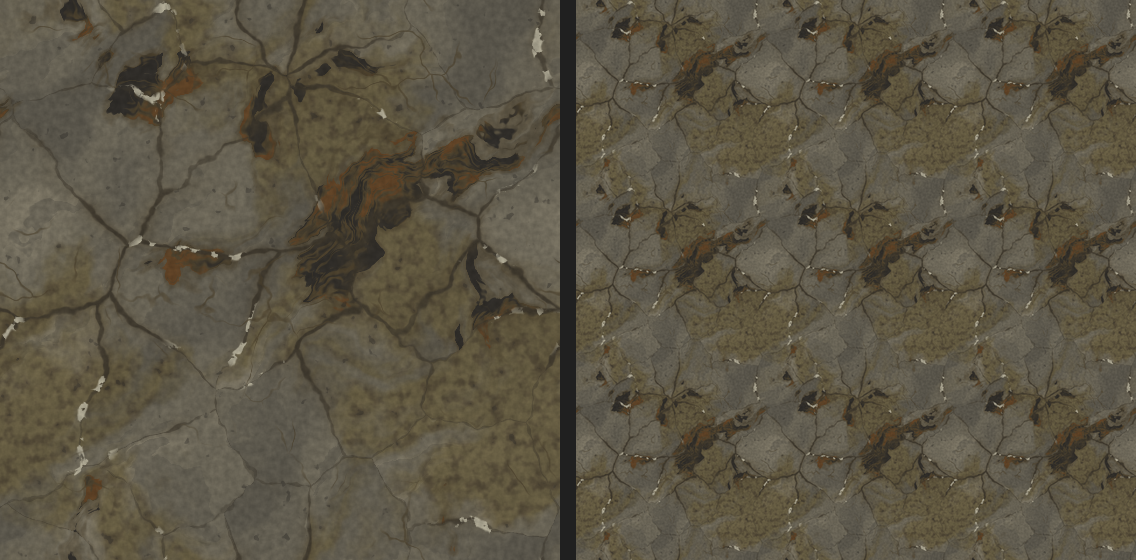
Left, the tile; right, the same tile 3 across and 3 down.
Give the GLSL for this texture, as a Shadertoy shader.

```glsl
#define SLABS 5.0
#define HAIRLINES 10.0
#define SLAB_WARP 0.07
#define STAIN_WARP 0.13
#define ROT_LEVEL 0.28
#define MOSS_AMOUNT 0.8
#define GRAIN 0.17

const vec3 STONE = vec3(0.41, 0.39, 0.335);
const vec3 PALE = vec3(0.475, 0.45, 0.385);
const vec3 SLATE = vec3(0.345, 0.33, 0.29);
const vec3 OLIVE = vec3(0.39, 0.35, 0.235);
const vec3 UMBER = vec3(0.29, 0.25, 0.175);
const vec3 CHARCOAL = vec3(0.18, 0.17, 0.155);
const vec3 RUST = vec3(0.38, 0.255, 0.14);
const vec3 CHALK = vec3(0.69, 0.67, 0.59);

struct Slab { float edge; vec2 offset; vec3 rnd; };

vec3 hash3(vec2 cell, float seed) {
    uvec3 v = uvec3(vec3(cell, seed) + 0.5) * 1664525u + 1013904223u;
    for (int i = 0; i < 2; i++) {
        v.x += v.y * v.z;
        v.y += v.z * v.x;
        v.z += v.x * v.y;
        v ^= v >> 16u;
    }
    return vec3(v >> 8u) / 16777216.0;
}

float corner(vec2 cell, vec2 f, vec2 period, float seed) {
    float a = 6.28318 * hash3(mod(cell, period), seed).x;
    return dot(vec2(cos(a), sin(a)), f);
}

// Gradient noise that wraps after a whole number of cells
float noise(vec2 p, vec2 period, float seed) {
    vec2 i = floor(p), f = p - i, e = vec2(1, 0);
    vec2 u = f * f * f * (f * (f * 6.0 - 15.0) + 10.0);
    float low = mix(corner(i, f, period, seed), corner(i + e, f - e, period, seed), u.x);
    float high = mix(corner(i + e.yx, f - e.yx, period, seed), corner(i + 1.0, f - 1.0, period, seed), u.x);
    return mix(low, high, u.y);
}

float fbm(vec2 p, vec2 freq, int octaves, float seed) {
    float sum = 0.0, amp = 0.8;
    for (int i = 0; i < octaves; i++) {
        sum += amp * noise(p * freq, freq, seed + float(i) * 37.0);
        freq *= 2.0;
        amp *= 0.5;
    }
    return sum;
}

// Noise drawn out along the rising diagonal
float streak(vec2 p, vec2 freq, float seed) {
    return fbm(vec2(p.x - p.y, p.x + p.y), freq, 6, seed);
}

// Wrapping Voronoi cells with the distance to the nearest border
Slab slabAt(vec2 p, float cells, float seed) {
    p *= cells;
    vec2 base = floor(p), home = base, nearest = vec2(9);
    for (int k = 0; k < 9; k++) {
        vec2 c = base + vec2(k % 3, k / 3) - 1.0;
        vec2 r = c + hash3(mod(c, vec2(cells)), seed).xy - p;
        if (dot(r, r) < dot(nearest, nearest)) { nearest = r; home = c; }
    }
    float edge = 9.0;
    for (int k = 0; k < 25; k++) {
        vec2 c = home + vec2(k % 5, k / 5) - 2.0;
        vec2 r = c + hash3(mod(c, vec2(cells)), seed).xy - p;
        vec2 d = r - nearest;
        if (dot(d, d) > 1e-4) edge = min(edge, dot(0.5 * (nearest + r), normalize(d)));
    }
    return Slab(edge, nearest, hash3(mod(home, vec2(cells)), seed + 5.0));
}

void mainImage(out vec4 fragColor, in vec2 fragCoord) {
    vec2 uv = fragCoord / iResolution.xy;
    float px = 1.0 / min(iResolution.x, iResolution.y);
    vec2 warp = vec2(fbm(uv, vec2(4), 5, 1.0), fbm(uv, vec2(4), 5, 2.0));
    vec2 q = uv + STAIN_WARP * warp;
    Slab slab = slabAt(uv + SLAB_WARP * warp, SLABS, 3.0);
    float fine = fbm(uv, vec2(40), 3, 4.0);

    // Slab faces with slanted washes
    float tone = 0.5 * (slab.rnd.x - 0.5) + 0.7 * dot(slab.offset, slab.rnd.yz - 0.5)
               + 0.8 * streak(q, vec2(5, 2), 6.0);
    vec3 col = mix(SLATE, STONE, smoothstep(-0.5, 0.0, tone));
    col = mix(col, PALE, smoothstep(0.05, 0.45, tone));
    float wash = streak(q, vec2(7, 3), 8.0) + 0.06 * fine;
    col = mix(col, SLATE, 0.5 * smoothstep(0.13, 0.17, wash));

    // Olive growth
    float moss = fbm(q, vec2(2), 5, 9.0) + 0.5 * streak(q, vec2(6, 2), 10.0) + 0.2 * (slab.rnd.y - 0.5);
    moss = MOSS_AMOUNT * smoothstep(-0.04, 0.26, moss);
    col = mix(col, mix(OLIVE, UMBER, smoothstep(0.0, 0.6, fine + 0.15)), moss);

    // Dark hollows with rusty ribbons
    float rot = streak(q, vec2(4, 2), 11.0) + 0.6 * fbm(uv, vec2(2), 4, 12.0)
              + 0.22 * (slab.rnd.z - 0.5) - ROT_LEVEL;
    float ribbon = streak(q + 0.04 * warp.yx, vec2(9, 4), 13.0) + 0.1 * sin(70.0 * rot + 9.0 * warp.x);
    vec3 hollow = mix(CHARCOAL, UMBER, smoothstep(-0.15, 0.1, ribbon));
    hollow = mix(hollow, RUST, 0.85 * smoothstep(0.08, 0.28, ribbon));
    col = mix(col, UMBER, 0.5 * smoothstep(-0.1, 0.0, rot));
    col = mix(col, hollow, smoothstep(0.0, 0.015 + 2.0 * px, rot));

    // Joints, their shade and chalk flecks
    float open = smoothstep(-0.2, 0.25, fbm(uv, vec2(3), 4, 14.0));
    float edge = slab.edge + 0.025 * fine;
    float width = mix(0.003, 0.026, open);
    float joint = 1.0 - smoothstep(0.3 * width, width + SLABS * px, edge);
    col = mix(col, UMBER, 0.55 * open * exp(-16.0 * max(edge, 0.0)));
    col = mix(col, mix(CHARCOAL, UMBER, 0.4), joint * mix(0.35, 0.85, open));
    float chalk = smoothstep(0.06, 0.18, fbm(uv, vec2(32), 4, 15.0))
                * smoothstep(0.08, 0.22, fbm(uv, vec2(4), 3, 16.0));
    col = mix(col, CHALK, 0.9 * chalk * (1.0 - smoothstep(0.018, 0.04, edge)));

    // Hairline cracks
    Slab shard = slabAt(q, HAIRLINES, 17.0);
    float hair = 1.0 - smoothstep(0.004, 0.016 + HAIRLINES * px, shard.edge);
    col = mix(col, UMBER, 0.65 * hair * smoothstep(0.05, 0.25, fbm(uv, vec2(5), 3, 18.0)));

    // Pits and grain
    float grain = fbm(uv, vec2(80), 3, 19.0);
    col = mix(col, CHARCOAL, 0.4 * smoothstep(0.42, 0.56, fine - 0.3 * wash));
    col *= 1.0 + GRAIN * grain;
    fragColor = vec4(col, 1.0);
}
```
